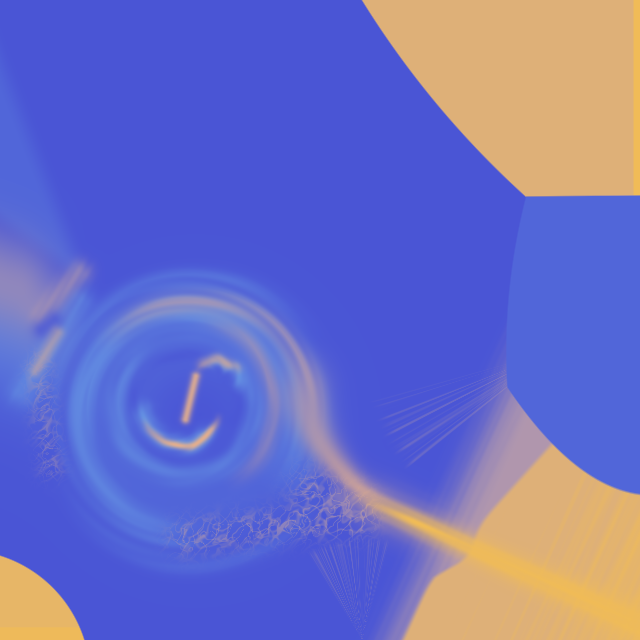
This background is drawn by a Shadertoy shader. Its source:

```glsl
const vec3 BLUE = vec3(.29, .335, .835);
const vec3 CELL = vec3(.317, .4, .85);
const vec3 SKY = vec3(.4, .58, .89);
const vec3 MAUVE = vec3(.69, .59, .68);
const vec3 PEACH = vec3(.88, .68, .56);
const vec3 TAN = vec3(.87, .69, .47);
const vec3 GOLD = vec3(.94, .735, .34);

vec2 slope(vec2 cell) {
  vec2 k = vec2(dot(cell, vec2(127.1, 311.7)), dot(cell, vec2(269.5, 183.3)));
  return 2. * fract(sin(k) * 43758.5) - 1.;
}

// Gradient noise
float noise(vec2 p) {
  vec2 i = floor(p), f = fract(p), u = f * f * (3. - 2. * f), e = vec2(1, 0);
  float low = mix(dot(slope(i), f), dot(slope(i + e), f - e), u.x);
  float high = mix(dot(slope(i + e.yx), f - e.yx), dot(slope(i + 1.), f - 1.), u.x);
  return mix(low, high, u.y);
}

float fill(float d, float pixel) { return clamp(.5 - d / pixel, 0., 1.); }

float bell(float x, float width) { return exp(-x * x / (width * width)); }

void tint(inout vec3 col, vec3 paint, float amount) { col = mix(col, paint, clamp(amount, 0., 1.)); }

float line(vec2 p, vec2 a, vec2 b, float width) {
  vec2 ab = b - a;
  float h = clamp(dot(p - a, ab) / dot(ab, ab), 0., 1.);
  return bell(length(p - a - ab * h), width);
}

// Brushed ring facing a heading; edge is the cosine where it starts
float arc(vec2 q, float radius, float width, float heading, float edge) {
  float r = length(q);
  vec2 dir = q / max(r, 1e-4);
  float brush = noise(dir * 1.4 + r * vec2(58, -41));
  float wobble = .008 * noise(dir * 2. + radius * 50.);
  float facing = dot(dir, vec2(cos(heading), sin(heading)));
  return bell(r - radius + wobble, width) * smoothstep(edge, edge + .7, facing) * clamp(.8 + brush, 0., 1.);
}

// Thin rays inside a sector
float fan(vec2 q, float heading, float halfAngle, float reach) {
  float a = mod(atan(q.y, q.x) - heading + 3.1416, 6.2832) - 3.1416;
  float rays = smoothstep(-.15, .45, noise(vec2(a * 65., length(q) * 3.)));
  float inside = 1. - smoothstep(.9, 1., max(abs(a) / halfAngle, length(q) / reach));
  return rays * inside;
}

// Tangle along the zero lines of warped noise
float threads(vec2 p) {
  float sum = 0.;
  for (int i = 0; i < 4; i++) {
    vec2 q = p * (26. + 9. * float(i)) + 17. * float(i);
    q += .7 * noise(q * 1.7);
    sum += 1. - smoothstep(0., .07, abs(noise(q)));
  }
  return min(sum * .55, 1.);
}

void leftGlow(inout vec3 col, vec2 p) {
  float wedge = 1. - smoothstep(-.025, .015, dot(p, vec2(.935, .354)) - .326);
  tint(col, CELL, wedge * smoothstep(-.02, .02, p.y - .66 + .74 * p.x));
  float fade = 1. - smoothstep(.03, .14, p.x), band = p.y + .35 * p.x;
  tint(col, SKY, .55 * fade * bell(band - .48, .11));
  tint(col, MAUVE, .65 * fade * bell(band - .56, .075));
  float grain = .8 + .6 * noise(vec2(dot(p, vec2(.85, -.5)) * 90., p.y * 9.));
  tint(col, SKY, .75 * grain * line(p, vec2(.125, .53), vec2(.035, .385), .02));
  tint(col, MAUVE, .7 * grain * line(p, vec2(.125, .575), vec2(.06, .51), .018));
  tint(col, BLUE, .7 * line(p, vec2(.065, .485), vec2(.085, .5), .014));
  tint(col, PEACH, .6 * grain * line(p, vec2(.09, .48), vec2(.055, .42), .01));
}

void swirl(inout vec3 col, vec2 p) {
  vec2 outer = p - vec2(.306, .342), inner = p - vec2(.29, .365), core = p - vec2(.283, .362);
  tint(col, SKY, .25 * bell(length(outer) - .13, .07));
  tint(col, SKY, .4 * arc(outer, .227, .014, 1.9, .2));
  tint(col, SKY, .25 * arc(outer, .228, .016, -1.6, .3));
  tint(col, SKY, .85 * arc(outer, .183, .023, 2.8, -.6));
  tint(col, SKY, .6 * arc(outer, .165, .04, .7, 0.));
  tint(col, MAUVE, .75 * arc(outer, .188, .016, 1.1, .1));
  tint(col, SKY, .6 * arc(inner, .108, .018, -1.8, -1.));
  tint(col, MAUVE, .6 * arc(inner, .138, .013, .2, .2));
  tint(col, BLUE, .75 * arc(inner, .082, .012, .3, -2.));
  tint(col, SKY, arc(core, .057, .014, -1.9, -.1));
  tint(col, PEACH, arc(core, .059, .006, -1.5, .1));
  // Central hook
  vec2 hook = p - vec2(.34, .402);
  tint(col, SKY, .9 * arc(hook, .034, .011, .9, 0.));
  tint(col, PEACH, .8 * arc(hook, .037, .008, 1.5, .3));
  tint(col, PEACH, .9 * line(p, vec2(.29, .345), vec2(.306, .412), .007));
}

void mainImage(out vec4 fragColor, in vec2 fragCoord) {
  vec2 p = fragCoord / iResolution.xy;
  float pixel = 1.5 / iResolution.y;
  vec3 col = BLUE;
  leftGlow(col, p);
  swirl(col, p);

  // Faint rays and threads
  tint(col, MAUVE, .3 * fan(p - vec2(.864, .452), 3.62, .21, .3));
  tint(col, MAUVE, .28 * fan(p - vec2(.566, 0), 1.71, .43, .165));
  float tangle = line(p, vec2(.29, .16), vec2(.56, .195), .026) + line(p, vec2(.49, .235), vec2(.55, .2), .035);
  tangle += .7 * line(p, vec2(.06, .43), vec2(.08, .27), .02);
  tint(col, MAUVE, .65 * min(tangle, 1.) * threads(p));

  // Streaked sand, measured along and across the beam
  float along = dot(p, vec2(.91, -.414)), across = dot(p, vec2(.414, .91));
  float streak = noise(vec2(along * 130., across * 2.5));
  float border = .572 + .32 * max(across - .37, 0.) + .02 * bell(across - .42, .04);
  tint(col, MAUVE, smoothstep(.505, .61, along + .012 * streak));
  vec3 sand = mix(TAN, GOLD, clamp(.15 + .7 * streak + 3. * (along - .78), 0., .8));
  tint(col, sand, smoothstep(-.004, .006, along - border));

  // Stream leaving the swirl, then the beam
  float bend = (.4 - p.y) / .18;
  float stream = bell(p.x - .475 - .105 * bend * abs(bend), .035 - .012 * clamp(bend, 0., 1.));
  stream *= smoothstep(.19, .24, p.y) * (1. - smoothstep(.36, .48, p.y));
  tint(col, mix(PEACH, MAUVE, smoothstep(.22, .38, p.y)), .75 * stream);
  float fiber = .85 + .4 * noise(vec2(across * 110., along * 7.)), offset = across - .436;
  float halo = smoothstep(.36, .46, along) * (1. - smoothstep(.5, .65, along));
  tint(col, PEACH, .65 * fiber * halo * bell(offset, .032));
  tint(col, GOLD, 1.1 * fiber * bell(offset, .012 + .03 * max(along - .4, 0.)) * smoothstep(.4, .52, along));

  // Flat cells with crisp borders
  float top = .693 + .011 * (p.x - .822), dy = p.y - .45, dx = 1.02 - p.x;
  float side = .791 + .525 * dy * dy - p.x, bottom = .226 + 3.27 * dx * dx;
  tint(col, CELL, fill(max(max(side, (bottom - p.y) * .6), p.y - top), pixel));
  float upper = max(length(p - vec2(1.781, 1.753)) - 1.43, top - p.y);
  tint(col, mix(TAN, GOLD, fill(.99 - p.x, pixel)), fill(upper, pixel));
  float corner = length(p + .06) - .201;
  tint(col, mix(TAN, GOLD, .5 + .4 * fill(p.y - .02, pixel)), fill(corner, pixel));

  fragColor = vec4(col, 1);
}
```
